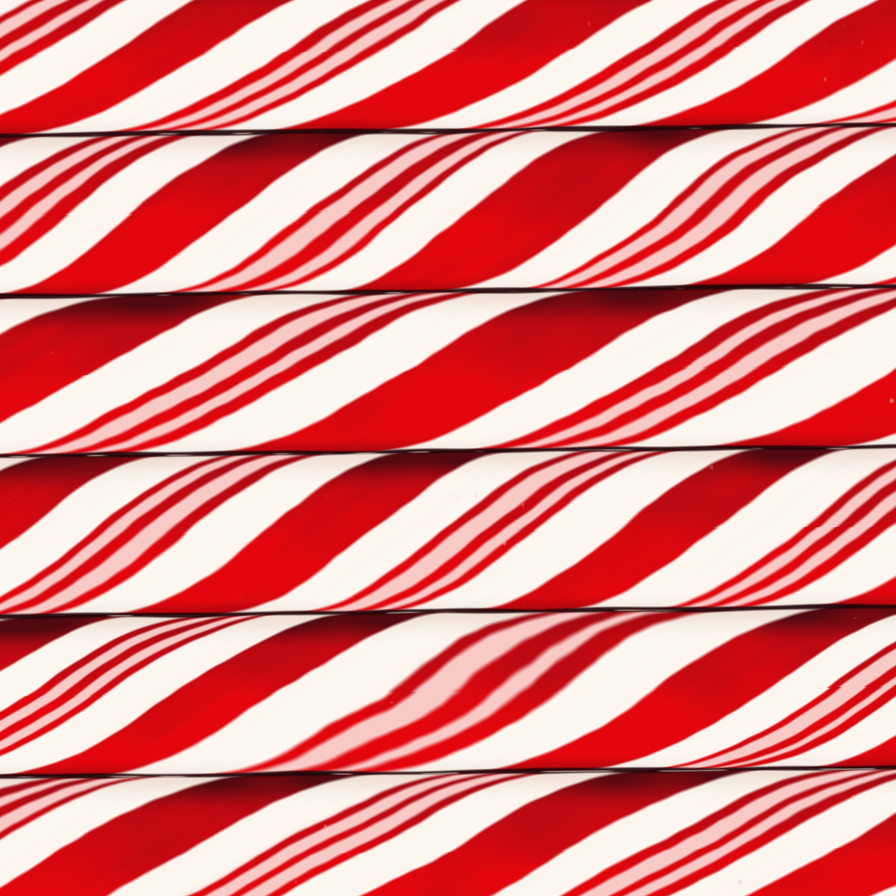
Write a WebGL 2 fragment shader that draws this pattern.

```glsl
#version 300 es
precision highp float;

uniform vec2 u_resolution;
out vec4 fragColor;

const float PI = 3.14159265;
const float PITCH = 0.179;      // height of one cane
const float FIRST_SEAM = 0.151; // depth of the top seam at the left edge
const float TILT = 0.011;
const float SOFTNESS = 0.0024;

const vec3 CREAM = vec3(0.99, 0.97, 0.94);
const vec3 SHADED_CREAM = vec3(0.90, 0.81, 0.76);
const vec3 PINK = vec3(0.97, 0.76, 0.75);
const vec3 BRIGHT_RED = vec3(0.89, 0.025, 0.05);
const vec3 DEEP_RED = vec3(0.74, 0.035, 0.07);
const vec3 DARK_RED = vec3(0.32, 0.035, 0.06);
const vec3 SEAM_DARK = vec3(0.13, 0.02, 0.035);

// Per cane: stripe centre, stripe period, half twist, spacing warp
const vec4 CANES[6] = vec4[6](
    vec4(0.172, 0.395, 0.220, 0.0),
    vec4(0.205, 0.390, 0.176, 0.0),
    vec4(0.540, 0.530, 0.228, 0.0),
    vec4(0.350, 0.395, 0.176, 0.0),
    vec4(0.297, 0.449, 0.210, 0.115),
    vec4(0.125, 0.440, 0.240, 0.0));

float hash(vec2 p) {
    return fract(sin(dot(p, vec2(127.1, 311.7))) * 43758.5);
}

vec2 gradient(vec2 cell) {
    float angle = 2.0 * PI * hash(cell);
    return vec2(cos(angle), sin(angle));
}

float gradientNoise(vec2 p) {
    vec2 i = floor(p), f = p - i;
    vec2 w = f * f * f * (f * (f * 6.0 - 15.0) + 10.0);
    vec2 e = vec2(1.0, 0.0);
    float low = mix(dot(gradient(i), f), dot(gradient(i + e), f - e), w.x);
    float high = mix(dot(gradient(i + e.yx), f - e.yx), dot(gradient(i + 1.0), f - 1.0), w.x);
    return mix(low, high, w.y);
}

float band(float offset, float halfWidth, float soft) {
    return 1.0 - smoothstep(-soft, soft, abs(offset) - halfWidth);
}

// Phase along the twist: whole numbers are centres of broad stripes
float twistPhase(float x, float height, vec4 cane) {
    float p = (x - cane.x + cane.z * asin(height) * 2.0 / PI) / cane.y;
    return p - cane.w * sin(PI * (p - 0.5));
}

float broadStripe(float phase, float row, float soft) {
    float id = floor(phase + 0.5);
    return band(phase - id, 0.135 + 0.045 * hash(vec2(id, row + 3.0)), soft);
}

// x: red of three fine lines, y: pink tint around them
vec2 fineLines(float phase, float row, float soft) {
    float id = floor(phase);
    float offset = phase - id - 0.5;
    float red = 0.0;
    for (int i = -1; i <= 1; i++) {
        vec2 seed = vec2(id * 3.0 + float(i), row + 17.0);
        float centre = float(i) * 0.112 + 0.03 * (hash(seed) - 0.5);
        float halfWidth = mix(0.016, 0.034, hash(seed + 41.0));
        red = max(red, band(offset - centre, halfWidth, soft));
    }
    return vec2(red, band(offset, 0.12, soft + 0.015));
}

vec3 candyColour(vec2 uv, float v, float row, vec4 cane, float pixel) {
    float height = clamp(2.0 * v - 1.0, -0.995, 0.995);
    float wobble = 0.035 * gradientNoise(uv * vec2(6.0, 11.0) + row * 7.3)
                 + 0.007 * gradientNoise(uv * 38.0);
    float phase = twistPhase(uv.x, height, cane) + wobble;
    float slope = 4.0 * cane.z / (PI * PITCH * sqrt(1.0 - height * height));
    float soft = max(SOFTNESS, pixel) * length(vec2(1.0, slope)) / cane.y;

    // Rounded shading, darkest below the upper seam
    float topShade = 1.0 - smoothstep(0.0, 0.24, v);
    float bottomShade = smoothstep(0.90, 1.0, v);
    float cloud = gradientNoise(uv * vec2(9.0, 15.0) + 5.0);
    float streak = gradientNoise(vec2(phase * 18.0, uv.x * 3.0 + row));
    float bodyShade = 0.6 * topShade * topShade + 0.25 * bottomShade;
    vec3 body = mix(CREAM, SHADED_CREAM, clamp(bodyShade + 0.12 * abs(streak), 0.0, 1.0));
    float redDepth = 1.0 - smoothstep(0.15, 0.75, v) + 0.7 * cloud + 0.3 * streak;
    vec3 red = mix(BRIGHT_RED, DEEP_RED, clamp(redDepth, 0.0, 1.0));
    vec3 broadRed = mix(red, DARK_RED, clamp(topShade * (0.95 + cloud) + 0.3 * bottomShade, 0.0, 1.0));

    vec2 lines = fineLines(phase, row, soft);
    vec3 colour = mix(body, PINK, 0.85 * lines.y);
    colour = mix(colour, mix(red, DARK_RED, 0.3 * topShade), lines.x);
    colour = mix(colour, broadRed, broadStripe(phase, row, soft));

    // Small pale scuffs
    float scuff = smoothstep(0.46, 0.62, gradientNoise(uv * 95.0))
                * smoothstep(0.1, 0.4, gradientNoise(uv * 8.0 + 20.0));
    return mix(colour, PINK, 0.45 * scuff);
}

void main() {
    vec2 uv = gl_FragCoord.xy / u_resolution;
    float pixel = 1.0 / min(u_resolution.x, u_resolution.y);
    float depth = (1.0 - uv.y + TILT * uv.x - FIRST_SEAM) / PITCH + 1.0;
    depth += 0.012 * gradientNoise(vec2(uv.x * 7.0, floor(depth + 0.5) * 5.3));
    float row = clamp(floor(depth), 0.0, 5.0);
    float v = depth - row;
    vec3 colour = candyColour(uv, v, row, CANES[int(row)], pixel);

    // Dark gaps between canes, with bits of pale light
    float seamId = floor(depth + 0.5);
    float seamOffset = (depth - seamId) * PITCH;
    float gapNoise = gradientNoise(vec2(uv.x * 11.0, seamId * 9.7));
    float gap = band(seamOffset, 0.0023 + 0.002 * gapNoise, max(0.0016, pixel));
    float glint = smoothstep(0.15, 0.4, gradientNoise(vec2(uv.x * 24.0, seamId * 4.1)));
    colour = mix(colour, SEAM_DARK, 0.92 * gap);
    colour = mix(colour, SHADED_CREAM, 0.6 * glint * band(seamOffset - 0.001, 0.0008, max(0.001, pixel)));
    fragColor = vec4(colour, 1.0);
}
```
